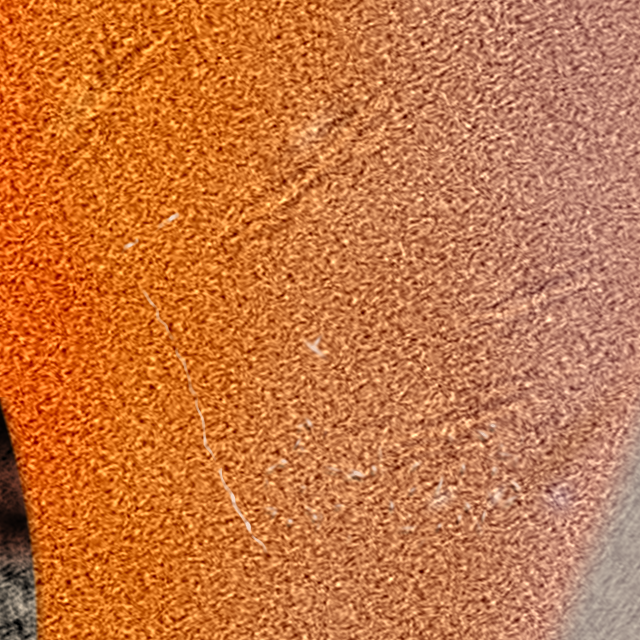
Write a three.js fragment shader that draws this texture.

```glsl
// Grainy orange-to-mauve weathered surface with wisps, pale scratches, flecks and a grey lower corner.
#define GRAIN_SCALE 132.0
#define GRAIN_GAIN 0.68
#define ORANGE vec3(0.84, 0.43, 0.09)
#define RED_ORANGE vec3(0.88, 0.35, 0.03)
#define TAN vec3(0.77, 0.48, 0.30)
#define MAUVE vec3(0.74, 0.52, 0.45)
#define GREY vec3(0.67, 0.61, 0.57)
#define PALE vec3(0.96, 0.85, 0.78)
#define BROWN vec3(0.58, 0.32, 0.15)
#define FLECKS 60

varying vec2 vUv;

vec2 hash2(vec2 p) {
  p = vec2(dot(p, vec2(127.1, 311.7)), dot(p, vec2(269.5, 183.3)));
  return fract(sin(p) * 43758.55);
}

// Gradient noise, roughly -0.6 to 0.6
float noise(vec2 p) {
  vec2 i = floor(p), f = fract(p);
  vec2 u = f * f * (3.0 - 2.0 * f);
  vec2 e = vec2(0.0, 1.0);
  float a = dot(hash2(i) * 2.0 - 1.0, f);
  float b = dot(hash2(i + e.yx) * 2.0 - 1.0, f - e.yx);
  float c = dot(hash2(i + e.xy) * 2.0 - 1.0, f - e.xy);
  float d = dot(hash2(i + e.yy) * 2.0 - 1.0, f - e.yy);
  return mix(mix(a, b, u.x), mix(c, d, u.x), u.y);
}

float fbm(vec2 p) {
  float sum = 0.0, gain = 0.6;
  for (int i = 0; i < 4; i++) {
    sum += gain * noise(p);
    p = p * 2.03 + 7.1;
    gain *= 0.5;
  }
  return sum;
}

vec2 turn(vec2 p, float a) {
  float c = cos(a), s = sin(a);
  return vec2(c * p.x + s * p.y, c * p.y - s * p.x);
}

// Soft tilted ellipse, 1 at its centre
float spot(vec2 p, vec2 centre, vec2 radius, float angle) {
  vec2 q = turn(p - centre, angle) / radius;
  return exp(-dot(q, q));
}

// Fibrous streaks confined to a soft ellipse
float wisps(vec2 p, vec2 centre, vec2 radius, float angle) {
  vec2 q = turn(p - centre, angle);
  q.y += 0.014 * noise(q * 14.0);
  return spot(p, centre, radius, angle) * noise(q * vec2(13.0, 75.0));
}

float segment(vec2 p, vec2 a, vec2 b) {
  vec2 d = b - a;
  return length(p - a - d * clamp(dot(p - a, d) / dot(d, d), 0.0, 1.0));
}

void main() {
  vec2 p = vUv;
  float cloud = fbm(p * 5.0);

  // Broad colour gradient
  float across = p.x - 0.14 * (p.y - 0.5) + 0.09 * cloud;
  vec3 col = mix(ORANGE, TAN, smoothstep(0.18, 0.64, across));
  col = mix(col, MAUVE, smoothstep(0.55, 0.96, p.x + 0.1 * (p.y - 0.5) + 0.06 * cloud));
  float hot = 0.09 + 0.05 * sin((p.y - 0.1) * 6.0) - 0.06 * cloud;
  col = mix(col, RED_ORANGE, 0.9 * smoothstep(hot + 0.10, hot - 0.09, p.x) * smoothstep(0.05, 0.35, p.y));
  col += cloud * vec3(0.06, 0.07, 0.06);

  // Brown fold and grey corner with a pink rim
  col = mix(col, BROWN, 0.45 * spot(p, vec2(0.91, 0.32), vec2(0.12, 0.025), 0.78));
  float corner = p.x - 0.845 - 0.39 * p.y + 0.012 * cloud;
  col = mix(col, vec3(0.82, 0.58, 0.49), 0.6 * exp(-pow(corner / 0.055, 2.0)));
  float grey = smoothstep(-0.015, 0.065, corner);
  col = mix(col, GREY, grey);

  // Wisps and pale patches
  float fibre = wisps(p, vec2(0.17, 0.86), vec2(0.15, 0.065), 0.85);
  fibre += wisps(p, vec2(0.44, 0.70), vec2(0.17, 0.05), 0.68);
  fibre += wisps(p, vec2(0.53, 0.79), vec2(0.10, 0.06), 0.75);
  fibre += wisps(p, vec2(0.82, 0.53), vec2(0.12, 0.04), 0.42);
  fibre += 0.8 * wisps(p, vec2(0.72, 0.34), vec2(0.24, 0.06), 0.35);
  col += fibre * vec3(0.44, 0.42, 0.30);
  col = mix(col, PALE, 0.25 * spot(p, vec2(0.49, 0.795), vec2(0.045, 0.018), 0.8));
  col = mix(col, BROWN, 0.4 * spot(p, vec2(0.54, 0.815), vec2(0.035, 0.009), 0.9));
  col = mix(col, vec3(0.90, 0.62, 0.28), 0.4 * spot(p, vec2(0.12, 0.83), vec2(0.065, 0.02), 0.8));
  col = mix(col, PALE, 0.5 * spot(p, vec2(0.69, 0.22), vec2(0.024, 0.012), 0.6));
  col = mix(col, PALE, 0.7 * spot(p, vec2(0.777, 0.225), vec2(0.018, 0.007), 1.0));
  col = mix(col, vec3(0.72, 0.58, 0.60), 0.6 * spot(p, vec2(0.875, 0.222), vec2(0.024), 0.0));

  // Worm-like grain, turning to fine diagonal threads in the grey corner
  vec2 g = p + 0.008 * vec2(noise(p * 24.0), noise(p * 24.0 + 31.0));
  float grain = noise(turn(g, 0.5) * GRAIN_SCALE * vec2(0.75, 1.25));
  grain += 0.65 * noise(turn(g, -0.6) * GRAIN_SCALE * vec2(1.1, 1.6));
  float threads = noise(turn(p, 0.95) * vec2(35.0, 150.0));
  grain = mix(grain, 0.28 * grain + 0.35 * threads, grey);
  grain *= 1.0 - 0.2 * smoothstep(0.7, 1.0, p.x);
  col += GRAIN_GAIN * grain * vec3(0.90, 0.95, 0.80);

  // Broken scratches
  float down = 0.56 - p.y;
  float path = 0.215 + 0.47 * down + 0.013 * sin(15.0 * down) + 0.012 * noise(p * 45.0);
  float reach = smoothstep(0.0, 0.03, down) * smoothstep(0.43, 0.41, down);
  float scratch = reach * smoothstep(0.0045, 0.001, abs(p.x - path)) * mix(0.5, 1.0, smoothstep(0.15, 0.3, down));
  float nick = segment(p + 0.012 * noise(p * 40.0), vec2(0.193, 0.61), vec2(0.277, 0.664));
  scratch += smoothstep(0.006, 0.001, nick) * smoothstep(-0.15, 0.1, noise(p * 38.0));
  col = mix(col, PALE, clamp(scratch * (0.75 + 2.0 * noise(p * 75.0)), 0.0, 1.0));

  // Bright flecks with dark undersides scattered along a shallow arc
  float fleck = 0.0, shade = 0.0;
  for (int i = 0; i < FLECKS; i++) {
    vec2 h = hash2(vec2(float(i), 4.7)), k = hash2(vec2(float(i), 9.2));
    float x = 0.40 + 0.42 * h.x;
    vec2 c = vec2(x, 0.235 + 0.9 * (x - 0.63) * (x - 0.63) + 0.17 * (h.y - 0.5));
    vec2 size = vec2(0.004 + 0.008 * k.x * k.x, 0.003);
    fleck += 1.3 * k.y * spot(g, c, size, 6.28 * k.y);
    shade += k.y * spot(g, c - vec2(0.003, 0.007), size, 6.28 * k.y);
  }
  fleck += spot(g, vec2(0.492, 0.455), vec2(0.014, 0.004), -0.7);
  fleck += spot(g, vec2(0.497, 0.465), vec2(0.008, 0.003), 0.9);
  col *= 1.0 - 0.4 * min(shade, 1.0);
  col = mix(col, PALE, 0.9 * min(fleck, 1.0));

  // Dark rocky gap at the lower left
  float rim = 0.058 - 0.42 * p.y * p.y;
  float rock = fbm(p * vec2(38.0, 26.0)) + 0.5 * grain;
  vec3 stone = mix(vec3(0.27, 0.14, 0.10), vec3(0.46, 0.42, 0.37), smoothstep(0.17, 0.08, p.y));
  stone *= 1.0 - 0.85 * max(smoothstep(0.27, 0.32, p.y), spot(p, vec2(0.02, 0.185), vec2(0.05, 0.025), 0.0));
  stone *= 1.0 + 2.0 * rock;
  col *= 1.0 - 0.25 * smoothstep(0.02, 0.0, p.x - rim) * step(p.y, 0.38);
  col = mix(stone, col, smoothstep(-0.004, 0.004, p.x - rim));

  gl_FragColor = vec4(clamp(col, 0.0, 1.0), 1.0);
}
```
